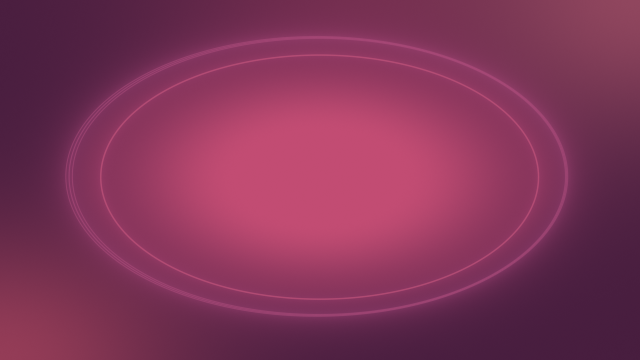
Write a WebGL 2 fragment shader that draws this background.

```glsl
#version 300 es
precision highp float;

uniform vec2 u_resolution;
out vec4 fragColor;

// Approximate signed distance to an axis-aligned ellipse
float ellipseDistance(vec2 p, vec2 radii) {
    float k0 = length(p / radii);
    float k1 = length(p / (radii * radii));
    return k0 * (k0 - 1.0) / max(k1, 0.001);
}

// Soft elliptical spot, 1 at its centre
float softSpot(vec2 p, vec2 centre, vec2 spread) {
    vec2 q = (p - centre) / spread;
    return exp(-dot(q, q));
}

float ringLine(float d, float halfWidth) {
    float pixel = 1.0 / u_resolution.y;
    return 1.0 - smoothstep(halfWidth - 0.5 * pixel, halfWidth + 0.8 * pixel, abs(d));
}

float hash(vec2 p) {
    return fract(sin(dot(p, vec2(12.99, 78.23))) * 43758.5);
}

void main() {
    vec2 p = (gl_FragCoord.xy - 0.5 * u_resolution) / u_resolution.y;

    // Plum backdrop with warm light in two opposite corners
    vec3 color = vec3(0.28, 0.115, 0.245);
    color = mix(color, vec3(0.46, 0.18, 0.31), 0.9 * softSpot(p, vec2(0.12, 0.55), vec2(0.62, 0.42)));
    color = mix(color, vec3(0.59, 0.29, 0.38), 0.92 * softSpot(p, vec2(0.9, 0.54), vec2(0.5, 0.42)));
    color = mix(color, vec3(0.58, 0.235, 0.34), softSpot(p, vec2(-0.89, -0.5), vec2(0.52, 0.36)));

    // Halo around the outer ellipse and the tinted panel within it
    vec2 outerP = p - vec2(-0.006, 0.010);
    vec2 outerRadii = vec2(0.691, 0.386);
    float outer = ellipseDistance(outerP, outerRadii);
    vec3 rose = vec3(0.59, 0.235, 0.41);
    color = mix(color, rose, 0.55 * exp(-max(outer, 0.0) / 0.055));
    float panel = smoothstep(0.01, -0.09, outer);
    color = mix(color, vec3(0.56, 0.215, 0.365), 0.65 * panel);

    // Broad pink core
    vec2 innerP = p - vec2(-0.001, 0.008);
    vec2 innerRadii = vec2(0.608, 0.339);
    float coreRadius = length(innerP / innerRadii);
    float core = 1.0 - smoothstep(0.38, 1.02, coreRadius);
    color = mix(color, vec3(0.76, 0.298, 0.45), core);

    // Inner outline with a faint bloom
    float inner = ellipseDistance(innerP, innerRadii);
    color += vec3(0.05, 0.02, 0.035) * exp(-abs(inner) / 0.012);
    color = mix(color, vec3(0.78, 0.34, 0.49), 0.6 * ringLine(inner, 0.0016));

    // Outer strands, drifting apart at the sides
    color += vec3(0.05, 0.025, 0.045) * exp(-abs(outer) / 0.014);
    for (int i = 0; i < 3; i++) {
        float k = float(i) - 1.0;
        vec2 strandRadii = outerRadii + vec2(0.006, 0.0025) * k;
        float strand = ellipseDistance(outerP + vec2(0.003 * k, 0.0), strandRadii);
        color = mix(color, vec3(0.72, 0.32, 0.51), 0.42 * ringLine(strand, 0.0011));
    }

    // Fine dither against banding
    color += (hash(gl_FragCoord.xy) - 0.5) / 255.0;
    fragColor = vec4(color, 1.0);
}
```
